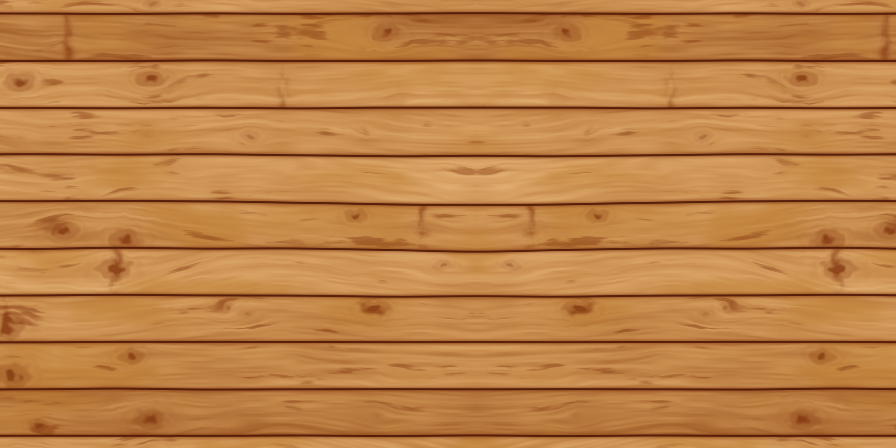
Write a WebGL 1 fragment shader that draws this texture.

```glsl
precision highp float;
// Horizontal honey-coloured timber boards, book-matched about a vertical axis.
// Each board gets its own hashed tone, stretched-noise grain, knots that push
// the grain aside, and resin stains; thin dark seams separate the boards.

uniform vec2 u_resolution;

// Layout, in units of the canvas height
const float PITCH = 0.1047;       // board height including its seam
const float FIRST_SEAM = 0.031;   // distance of the first seam from the top
const float AXIS = 1.064;         // mirror axis
const float SAG = 0.008;          // dip of the middle seams at the axis
const float SEAM_HALF = 0.0022;
const float SHADOW = 0.0060;      // soft brown edge beside a seam
const int KNOT_SLOTS = 4;         // possible knots on each half board

// Strength of the tone variations
const float BASE_TONE = 0.60;
const float BLOTCH = 0.34;
const float RINGS = 0.38;
const float FIBRE = 0.20;
const float BOARD_TONE = 0.16;
const float DARK_BOARD = 0.24;

const vec3 PALE = vec3(0.91, 0.72, 0.48);
const vec3 HONEY = vec3(0.78, 0.545, 0.30);
const vec3 UMBER = vec3(0.60, 0.33, 0.13);
const vec3 OCHRE = vec3(0.75, 0.50, 0.21);
const vec3 RUST = vec3(0.50, 0.20, 0.05);
const vec3 SEAM = vec3(0.31, 0.10, 0.03);

float hash(vec2 p) {
  return fract(sin(dot(p, vec2(127.1, 311.7))) * 43758.5453);
}

float noise(vec2 p) {
  vec2 i = floor(p), f = fract(p);
  f = f * f * (3.0 - 2.0 * f);
  return mix(mix(hash(i), hash(i + vec2(1.0, 0.0)), f.x),
             mix(hash(i + vec2(0.0, 1.0)), hash(i + 1.0), f.x), f.y);
}

float fbm(vec2 p) {
  float sum = 0.0, weight = 0.5;
  for (int i = 0; i < 4; i++) {
    sum += weight * noise(p);
    p = p * 2.03 + 17.3;
    weight *= 0.5;
  }
  return sum / 0.9375;
}

// x: grain displacement, y: knot darkness, z: resin stain
vec3 knots(vec2 q, float v, float board) {
  vec3 result = vec3(0.0);
  for (int i = 0; i < KNOT_SLOTS; i++) {
    vec2 id = vec2(board + 3.0, float(i) * 7.0 + 1.0);
    float chance = hash(id + 0.37);
    float size = mix(0.007, 0.020, chance * chance);
    float centreX = (float(i) + hash(id)) * AXIS / float(KNOT_SLOTS);
    float centreV = mix(0.25, 0.85, hash(id + 5.1));
    vec2 d = vec2(q.x - centreX, (v - centreV) * PITCH);
    vec2 e = d / (size * vec2(1.7, 1.0));
    e += 0.7 * (vec2(noise(q * 70.0), noise(q * 70.0 + 9.0)) - 0.5);
    float r = length(e);
    float ring = 0.5 + 0.5 * sin(r * 7.0);
    float present = smoothstep(0.25, 0.75, chance);
    result.x -= 0.8 * d.y * exp(-0.13 * r * r);
    result.y += present * (0.60 * exp(-1.6 * r * r) + 0.26 * ring * exp(-0.4 * r * r));
    float smear = d.x / 0.010 + 1.6 * (noise(vec2(v * 5.0, board)) - 0.5);
    float stained = smoothstep(0.70, 0.95, hash(id + 8.3));
    result.z += stained * exp(-smear * smear) * smoothstep(0.25, 0.75, fbm(q * vec2(60.0, 25.0)));
  }
  return result;
}

void main() {
  vec2 p = gl_FragCoord.xy / u_resolution.y;
  vec2 q = vec2(abs(p.x - AXIS), 1.0 - p.y);

  // Board index and position across the board
  float middle = (q.y - 0.48) / 0.16;
  float dip = SAG * exp(-9.0 * q.x * q.x - middle * middle);
  float wobble = 0.003 * (noise(vec2(q.x * 5.0, floor(q.y / PITCH + 0.2))) - 0.5);
  float row = (q.y - dip - wobble - FIRST_SEAM) / PITCH + 1.0;
  float board = floor(row);
  float v = row - board;

  // Grain follows a height field bent by slow noise and knots
  vec3 knot = knots(q, v, board);
  float shift = board * 13.7;
  float field = v * PITCH + knot.x
              + 0.075 * noise(vec2(q.x * 2.2, shift))
              + 0.014 * noise(vec2(q.x * 7.0, v * 2.0 + shift));
  float blotch = fbm(vec2(q.x * 3.5 + shift, v * 1.8 + shift));
  float rings = fbm(vec2(q.x * 1.8 + shift, field * 75.0 + shift));
  float fibre = noise(vec2(q.x * 16.0, field * 190.0 + shift));

  // Every eighth board is darker
  float dark = pow(0.5 + 0.5 * cos((board - 1.0) * 0.7854), 10.0);
  float tone = BASE_TONE + BLOTCH * (blotch - 0.5) + RINGS * (rings - 0.5)
             + FIBRE * (fibre - 0.5) + BOARD_TONE * (hash(vec2(board, 4.2)) - 0.5)
             - DARK_BOARD * dark;
  vec3 colour = mix(UMBER, HONEY, clamp(tone * 2.0, 0.0, 1.0));
  colour = mix(colour, PALE, clamp(tone * 2.0 - 1.0, 0.0, 1.0));

  // Ochre patches, rusty streaks, knots and stains
  colour = mix(colour, OCHRE, 0.55 * smoothstep(0.5, 0.75, fbm(q * vec2(4.0, 9.0) + shift)));
  float streak = smoothstep(0.66, 0.82, fbm(vec2(q.x * 9.0 + shift, field * 55.0)));
  colour = mix(colour, RUST, clamp(0.45 * streak + knot.y + 0.55 * knot.z, 0.0, 0.8));

  // Seams with a soft brown edge
  float seamDistance = min(v, 1.0 - v) * PITCH;
  float pixel = 1.0 / u_resolution.y;
  colour = mix(colour, RUST, 0.6 * exp(-pow(seamDistance / SHADOW, 2.0)));
  float line = 1.0 - smoothstep(SEAM_HALF - 0.5 * pixel, SEAM_HALF + 0.5 * pixel, seamDistance);
  colour = mix(colour, SEAM, 0.9 * line);

  gl_FragColor = vec4(colour, 1.0);
}
```
